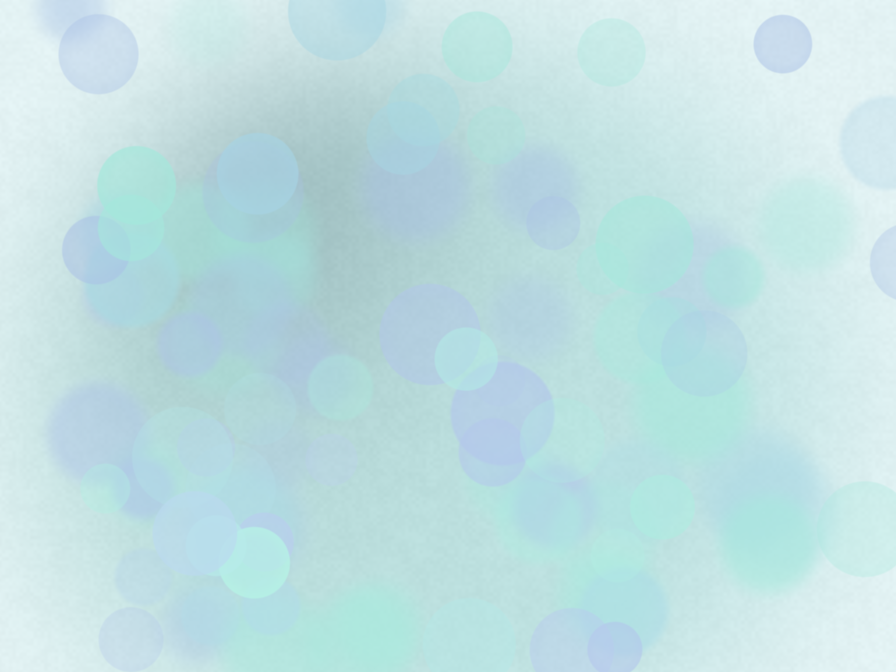
Write a Shadertoy shader that draws this background.

```glsl
// Soft pastel bokeh discs in blue, cyan and mint over a misty teal backdrop

float hash(float n) {
    return fract(sin(n * 12.9898) * 43758.5453);
}

float hash2(vec2 p) {
    return fract(sin(dot(p, vec2(127.1, 311.7))) * 43758.5453);
}

float valueNoise(vec2 p) {
    vec2 cell = floor(p), f = fract(p);
    f = f * f * (3.0 - 2.0 * f);
    float low = mix(hash2(cell), hash2(cell + vec2(1, 0)), f.x);
    float high = mix(hash2(cell + vec2(0, 1)), hash2(cell + vec2(1, 1)), f.x);
    return mix(low, high, f.y);
}

// Teal centre, pale borders and a grey-green shadow at the upper left
vec3 backdrop(vec2 uv) {
    vec3 color = mix(vec3(0.73, 0.87, 0.86), vec3(0.75, 0.89, 0.89), uv.x);
    vec2 toShadow = (uv - vec2(0.29, 0.71)) / vec2(0.22, 0.33);
    color = mix(color, vec3(0.62, 0.74, 0.75), 0.9 * exp(-dot(toShadow, toShadow)));
    float border = length((uv - vec2(0.48, 0.40)) * vec2(1.3, 1.05));
    return mix(color, vec3(0.89, 0.95, 0.955), smoothstep(0.36, 0.78, border));
}

vec3 discTint(float pick) {
    vec3 blue = vec3(0.66, 0.75, 0.90);
    vec3 cyan = vec3(0.65, 0.84, 0.89);
    vec3 mint = vec3(0.64, 0.91, 0.86);
    return pick < 0.5 ? mix(blue, cyan, smoothstep(0.3, 0.5, pick))
                      : mix(cyan, mint, smoothstep(0.5, 0.75, pick));
}

void mainImage(out vec4 fragColor, in vec2 fragCoord) {
    vec2 uv = fragCoord / iResolution.xy;
    vec2 p = fragCoord / iResolution.y;
    float aspect = iResolution.x / iResolution.y;
    float pixel = 1.0 / iResolution.y;

    vec3 color = backdrop(uv);
    color += 0.02 * (valueNoise(p * 190.0) - 0.5) + 0.012 * (valueNoise(p * 45.0) - 0.5);

    // Discs run from blurred ones at the back to crisp ones in front
    const int COUNT = 92;
    for (int i = 0; i < COUNT; i++) {
        float seed = float(i) * 7.0 + 3.0;
        float depth = float(i) / float(COUNT);

        // Most discs gather left of centre, every fifth may fall anywhere
        vec2 center = vec2(mix(0.08, 0.72, hash(seed)), hash(seed + 1.0));
        center.y = mix(center.y, center.y * center.y, 0.45);
        if (i % 5 == 0) center = vec2(mix(0.5, 1.02, hash(seed)), mix(0.15, 0.95, hash(seed + 1.0)));

        float radius = mix(0.034, 0.074, hash(seed + 2.0)) + 0.012 * (1.0 - depth);
        float blur = mix(0.028, 0.0, smoothstep(0.15, 0.6, depth)) + 1.2 * pixel;
        float dist = length(p - center * vec2(aspect, 1.0));
        float cover = 1.0 - smoothstep(radius - blur, radius + blur, dist);

        // Front discs brighten towards the lower middle
        float glow = smoothstep(0.65, 0.1, distance(center, vec2(0.42, 0.15)));
        vec3 tint = discTint(hash(seed + 3.0)) + vec3(0.09, 0.06, 0.05) * glow * depth;

        // Slightly denser towards the rim
        float opacity = mix(0.25, 0.72, hash(seed + 4.0)) * mix(0.85, 1.0, depth);
        opacity *= 0.88 + 0.2 * smoothstep(0.6, 1.0, dist / radius);
        color = mix(color, tint, cover * opacity);
    }

    fragColor = vec4(clamp(color, 0.0, 1.0), 1.0);
}
```
